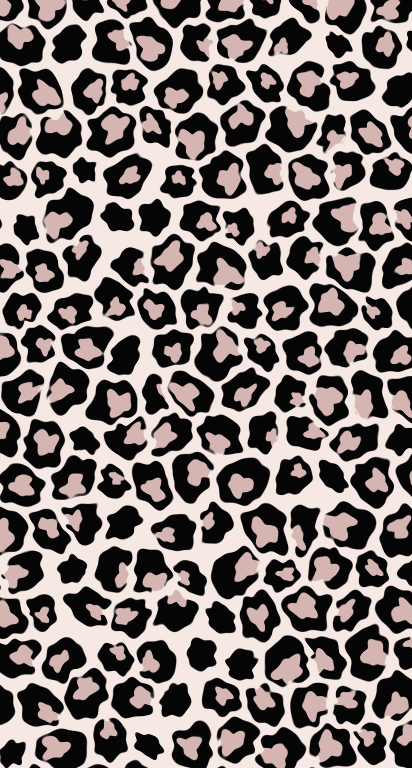
A Shadertoy shader for this pattern:

```glsl
const vec3 CREAM = vec3(0.965, 0.912, 0.892);
const vec3 PINK  = vec3(0.83, 0.71, 0.70);
const vec3 BLACK = vec3(0.025, 0.018, 0.025);
const float TAU = 6.2831853;

vec4 hash4(vec2 cell) {
    vec4 seed = vec4(dot(cell, vec2(127.1, 311.7)), dot(cell, vec2(269.5, 183.3)),
                     dot(cell, vec2(419.2, 371.9)), dot(cell, vec2(87.3, 241.1)));
    return fract(sin(seed) * 43758.545);
}

float smoothMin(float a, float b, float k) {
    float h = max(k - abs(a - b), 0.0) / k;
    return min(a, b) - h * h * k * 0.25;
}

float smoothMax(float a, float b, float k) {
    return -smoothMin(-a, -b, k);
}

// Jittered centre in staggered rows (xy) and size from 0 to 1 (z)
vec3 spotAt(vec2 cell) {
    vec4 h = hash4(cell);
    vec2 stagger = vec2(0.5 * mod(cell.y, 2.0), 0.0);
    return vec3(cell + stagger + 0.5 + 0.36 * (h.xy - 0.5), h.z);
}

float weight(float size) {
    return 0.28 * size;
}

// Layered sines bend the outlines
vec2 warp(vec2 p) {
    vec2 broad = sin(p.yx * vec2(3.1, 2.7) + 1.3 * p + vec2(0.4, 2.1));
    vec2 fine = sin(p.yx * vec2(11.3, 12.7) + 4.1 * p + vec2(1.7, 0.6));
    return p + 0.07 * broad + 0.02 * fine;
}

// Cell whose size-weighted centre lies nearest
vec2 ownerCell(vec2 p) {
    vec2 owner = floor(p);
    float nearest = 1e5;
    for (int y = -2; y <= 2; y++)
    for (int x = -2; x <= 2; x++) {
        vec2 cell = floor(p) + vec2(x, y);
        vec3 spot = spotAt(cell);
        vec2 d = p - spot.xy;
        float power = dot(d, d) - weight(spot.z);
        if (power < nearest) {
            nearest = power;
            owner = cell;
        }
    }
    return owner;
}

// Rounded distance from p to the borders of its weighted cell
float borderDistance(vec2 p, vec2 owner, float limit) {
    vec3 own = spotAt(owner);
    float edge = limit;
    for (int y = -2; y <= 2; y++)
    for (int x = -2; x <= 2; x++) {
        if (x == 0 && y == 0) continue;
        vec3 other = spotAt(owner + vec2(x, y));
        vec2 toOther = other.xy - own.xy;
        float span = max(length(toOther), 0.05);
        float middle = 0.5 * (span + (weight(own.z) - weight(other.z)) / span);
        edge = smoothMin(edge, middle - dot(p - own.xy, toOther) / span, 0.16);
    }
    return edge;
}

// Elongated, lobed outline of a whole spot
float bodyDistance(vec2 p, vec2 cell, vec3 spot, float gap) {
    vec4 h = hash4(cell + 37.0);
    vec2 q = p - spot.xy;
    vec2 axis = vec2(cos(TAU * h.x), sin(TAU * h.x));
    vec2 local = vec2(dot(q, axis), dot(q, vec2(-axis.y, axis.x)) * 1.25);
    float limit = mix(0.4, 0.86, sqrt(spot.z)) - length(local);
    float angle = atan(q.y, q.x);
    float lobes = 0.03 * sin(5.0 * angle + TAU * h.y) + 0.022 * sin(7.0 * angle + TAU * h.z);
    return gap - borderDistance(p, cell, limit) + lobes * smoothstep(0.05, 0.3, length(q));
}

// Star-like opening pushed towards one side
float holeDistance(vec2 p, vec2 cell, vec3 spot) {
    vec4 h = hash4(cell + 91.0);
    float turn = TAU * h.x;
    vec2 q = p - spot.xy - mix(0.07, 0.24, h.y) * vec2(cos(turn), sin(turn));
    float angle = atan(q.y, q.x);
    float star = 1.0 + 0.2 * sin(3.0 * angle + TAU * h.z) + 0.12 * sin(5.0 * angle + TAU * h.w);
    float radius = mix(0.13, 0.31, spot.z) * step(0.08, spot.z);
    return length(q) - radius * star + 0.1 * step(spot.z, 0.08);
}

float cover(float dist, float blur) {
    return 1.0 - smoothstep(-blur, blur, dist);
}

void mainImage(out vec4 fragColor, in vec2 fragCoord) {
    float rows = 17.5;
    float blur = 0.85 * rows / iResolution.y;
    vec2 p = warp(fragCoord / iResolution.y * rows);

    vec2 cell = ownerCell(p);
    vec3 spot = spotAt(cell);
    float body = bodyDistance(p, cell, spot, 0.075);
    float hole = holeDistance(p, cell, spot);

    // Pink patch below, broken black ring on top
    float patchShape = max(hole - 0.04, body + 0.04);
    float ring = smoothMax(body, -hole, 0.08);
    vec3 color = mix(CREAM, PINK, cover(patchShape, blur));
    color = mix(color, BLACK, cover(ring, blur));
    fragColor = vec4(color, 1.0);
}
```
